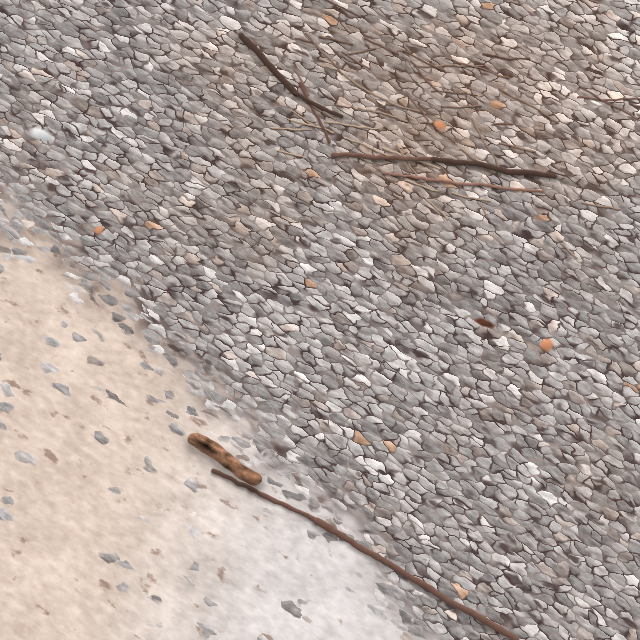
A three.js fragment shader for this texture:

```glsl
// Slanted grey gravel spilling over pale sand, littered with twigs and leaves.
// Stones are stretched Voronoi cells, thinned out by a curved sand border;
// gradient noise gives shadows and grain, segment distances draw the wood.
varying vec2 vUv;

struct Stone { float gap; vec2 cell; vec2 offset; };

vec2 hash2(vec2 p) {
  vec3 q = fract(p.xyx * vec3(0.1031, 0.103, 0.0973));
  q += dot(q, q.yzx + 33.33);
  return fract((q.xx + q.yz) * q.zy);
}

float gradientNoise(vec2 p) {
  vec2 i = floor(p), f = fract(p), e = vec2(1.0, 0.0);
  vec2 u = f * f * (3.0 - 2.0 * f);
  float a = dot(hash2(i) * 2.0 - 1.0, f);
  float b = dot(hash2(i + e) * 2.0 - 1.0, f - e);
  float c = dot(hash2(i + e.yx) * 2.0 - 1.0, f - e.yx);
  float d = dot(hash2(i + 1.0) * 2.0 - 1.0, f - 1.0);
  return mix(mix(a, b, u.x), mix(c, d, u.x), u.y);
}

vec2 noise2(vec2 p) { return vec2(gradientNoise(p), gradientNoise(p + 31.0)); }

float fbm(vec2 p) {
  float sum = 0.0, gain = 1.0;
  for (int i = 0; i < 4; i++) {
    sum += gain * gradientNoise(p);
    p = p * 2.03 + 17.1;
    gain *= 0.55;
  }
  return sum;
}

// Nearest stone, and how far the point lies from its border
Stone nearestStone(vec2 q) {
  vec2 base = floor(q), cell = base, offset = vec2(0.0);
  float first = 9.0, second = 9.0;
  for (int y = -1; y <= 1; y++) {
    for (int x = -1; x <= 1; x++) {
      vec2 id = base + vec2(float(x), float(y));
      vec2 away = q - id - hash2(id);
      float d = length(away);
      if (d < first) { second = first; first = d; cell = id; offset = away; }
      else second = min(second, d);
    }
  }
  return Stone(second - first, cell, offset);
}

vec3 addTwig(vec3 ground, vec2 p, vec2 a, vec2 b, float radius, vec3 bark) {
  vec2 axis = b - a;
  vec2 off = p - a - axis * clamp(dot(p - a, axis) / dot(axis, axis), 0.0, 1.0);
  float shadow = 1.0 - smoothstep(0.0, radius * 2.2, length(off + vec2(0.0, radius)));
  float body = 1.0 - smoothstep(-0.001, 0.001, length(off) - radius);
  float light = 1.0 + 0.3 * clamp(off.y / radius, -1.0, 1.0);
  return mix(ground * (1.0 - 0.4 * shadow), bark * light, body);
}

vec3 addLeaf(vec3 ground, vec2 p, vec2 centre, vec2 size, vec3 tint) {
  vec2 d = p - centre;
  float r = length((d + vec2(-0.5, 0.45) * d.yx) / size);
  return mix(ground, tint * (1.0 + 20.0 * d.y), 1.0 - smoothstep(0.5, 1.2, r));
}

vec3 sandColor(vec2 p, vec2 q) {
  float bleach = smoothstep(0.05, 0.45, p.x - 0.35 * p.y);
  vec3 sand = mix(vec3(0.89, 0.81, 0.75), vec3(0.89, 0.86, 0.85), bleach);
  sand += 0.09 * fbm(p * 14.0) + 0.1 * fbm(q * 1.2);
  float crumbs = smoothstep(0.3, 0.62, fbm(q * 0.6 + 40.0));
  return mix(sand, vec3(0.58, 0.47, 0.41), 0.7 * crumbs);
}

vec3 stoneColor(Stone s, vec2 q, float litter, float bright) {
  vec2 pick = hash2(s.cell + 71.0);
  vec3 tone = mix(vec3(0.55, 0.53, 0.525), vec3(0.8, 0.775, 0.765), pick.x);
  tone += 0.08 * step(0.93, pick.x) + bright;
  tone *= mix(vec3(1.0), vec3(0.98, 0.87, 0.79), clamp(litter + 0.4 * step(0.9, pick.y), 0.0, 1.0));
  tone = mix(tone, vec3(0.84, 0.63, 0.48), 0.6 * step(0.995, pick.y));
  return tone + 0.16 * s.offset.y + 0.22 * fbm(q * vec2(1.1, 1.7));
}

void main() {
  vec2 p = vUv;

  // Stretched stone grid, tilted down to the right and finer with distance
  vec2 ground = vec2(p.x, p.y * (1.0 + 0.15 * p.y)), tilt = vec2(cos(0.6), sin(0.6));
  vec2 q = vec2(dot(ground, tilt * vec2(1.0, -1.0)), dot(ground, tilt.yx)) * vec2(41.0, 76.0);
  vec2 bent = q + 0.6 * noise2(q * 0.9) + 0.25 * noise2(q * 2.3);
  Stone stone = nearestStone(bent);

  // Gravel over sand
  float border = p.y - (0.675 - 0.72 * p.x - 0.4 * p.x * p.x);
  float cover = smoothstep(-0.12, 0.08, border + 0.06 * fbm(p * 9.0) + 0.05 * gradientNoise(q * 0.3));
  vec2 drift = (p - vec2(0.7, 0.82)) * vec2(2.7, 5.0);
  float litter = clamp(0.6 * exp(-dot(drift, drift)) + 0.4 * fbm(p * 7.0 + 5.0), 0.0, 0.85);
  float bright = 0.1 - 0.1 * smoothstep(0.0, 0.25, length(p - vec2(0.97, 0.88)));
  bright += 0.05 * fbm(p * 6.0 + 2.0);
  vec3 shade = mix(vec3(0.29, 0.235, 0.23), vec3(0.37, 0.27, 0.21), litter);
  float depth = smoothstep(0.3, -0.25, gradientNoise(bent * 0.8 + 60.0));
  vec3 soil = mix(vec3(0.62, 0.57, 0.55), shade, depth);
  vec3 color = mix(sandColor(p, q), soil, cover * cover);
  float rim = mix(0.42, 0.1, smoothstep(-0.4, 0.3, stone.offset.y));
  float present = step(hash2(stone.cell + 9.0).x, mix(0.05, 1.0, cover));
  color = mix(color, stoneColor(stone, q, litter, bright), present * smoothstep(0.0, rim, stone.gap));
  float sliver = smoothstep(0.22, 0.5, gradientNoise(bent * vec2(0.75, 1.15) + 90.0));
  color = mix(color, shade, 0.8 * sliver * cover);

  // Fallen needles
  vec2 w = p + 0.006 * noise2(p * 22.0) + 0.002 * noise2(p * 90.0);
  for (int i = 0; i < 44; i++) {
    vec2 h = hash2(vec2(float(i), 3.7)), k = hash2(vec2(float(i), 19.3));
    vec2 start = vec2(0.4 + 0.55 * h.x, 0.99 - 0.22 * h.x - 0.24 * h.y + 0.12 * k.y);
    float angle = 1.3 * k.x - 1.1;
    vec2 tip = start + (0.03 + 0.08 * k.y) * vec2(cos(angle), sin(angle));
    color = addTwig(color, w, start, tip, 0.0013, mix(vec3(0.42, 0.31, 0.27), vec3(0.73, 0.63, 0.54), h.y));
  }

  // Leaves and a pale pebble
  vec3 orange = vec3(0.83, 0.57, 0.42), rust = vec3(0.36, 0.22, 0.17);
  color = addLeaf(color, w, vec2(0.154, 0.641), vec2(0.008), orange);
  color = addLeaf(color, w, vec2(0.688, 0.806), vec2(0.012, 0.007), orange);
  color = addLeaf(color, w, vec2(0.855, 0.462), vec2(0.012), orange);
  color = addLeaf(color, w, vec2(0.757, 0.494), vec2(0.022, 0.007), rust);
  color = addLeaf(color, w, vec2(0.066, 0.789), vec2(0.022, 0.01), vec3(0.85));

  // Twigs, then the thick stick
  vec3 dark = vec3(0.31, 0.24, 0.21), red = vec3(0.44, 0.33, 0.29);
  vec2 fork = vec2(0.462, 0.854), bend = vec2(0.677, 0.75), knee = vec2(0.495, 0.186);
  color = addTwig(color, w, vec2(0.469, 0.87), vec2(0.514, 0.779), 0.0025, red);
  color = addTwig(color, w, vec2(0.6, 0.729), vec2(0.846, 0.7), 0.0022, red * 1.3);
  color = addTwig(color, w, vec2(0.378, 0.945), fork, 0.005, dark);
  color = addTwig(color, w, fork, vec2(0.534, 0.818), 0.003, dark);
  color = addTwig(color, w, vec2(0.521, 0.759), bend, 0.0035, red);
  color = addTwig(color, w, bend, vec2(0.866, 0.724), 0.004, dark);
  color = addTwig(color, w, vec2(0.332, 0.264), knee, 0.0035, red);
  color = addTwig(color, w, knee, vec2(0.807, 0.0), 0.0048, red);
  vec3 bark = vec3(0.5, 0.37, 0.29) * (1.0 + 0.8 * fbm(q));
  color = addTwig(color, w, vec2(0.306, 0.314), vec2(0.396, 0.251), 0.0115, bark);

  gl_FragColor = vec4(color, 1.0);
}
```
